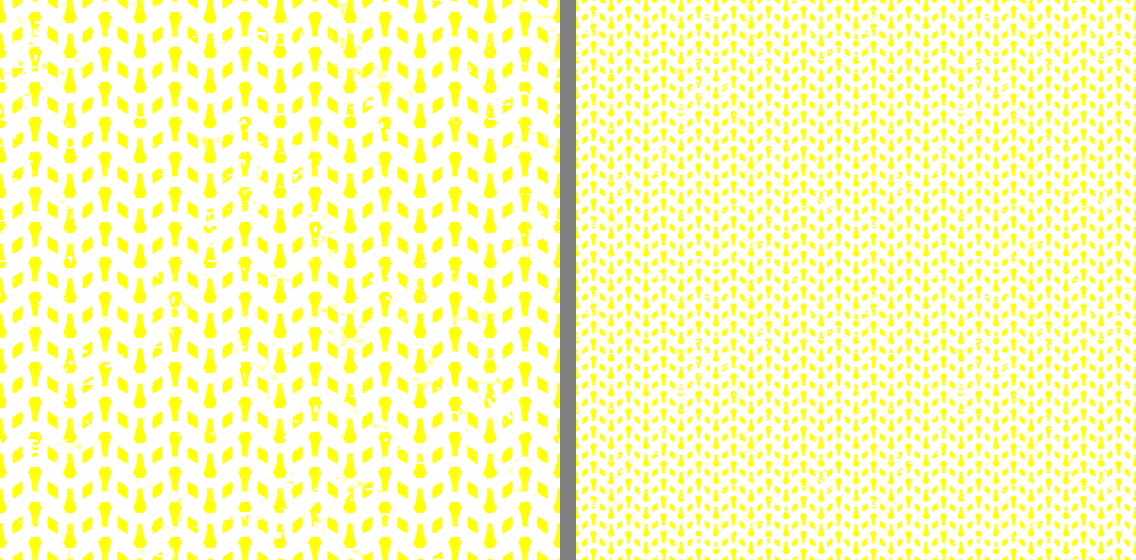
Left: one tile. Right: repeated 2 by 2.
A Shadertoy shader for this pattern:

```glsl
// Yellow keyholes and slanted lozenges on white, like the gaps of a wavy lattice.
// 8 by 16 repeats; keyholes flip direction on alternate columns, lozenges mirror
// between them, and wrapping noise adds ragged edges, chips and pale stains.

const float SIZE = 768.0;            // design units across the canvas
const vec2 CELL = vec2(96.0, 48.0);  // one repeat

float hash(vec2 p) {
    vec3 q = fract(p.xyx * vec3(0.1031, 0.1030, 0.0973));
    q += dot(q, q.yzx + 33.33);
    return fract((q.x + q.y) * q.z);
}

// Value noise that wraps after freq lattice steps
float noise(vec2 uv, vec2 freq, float seed) {
    vec2 p = uv * freq, i = floor(p), f = fract(p);
    f = f * f * (3.0 - 2.0 * f);
    vec2 a = mod(i, freq) + seed, b = mod(i + 1.0, freq) + seed;
    return mix(mix(hash(a), hash(vec2(b.x, a.y)), f.x),
               mix(hash(vec2(a.x, b.y)), hash(b), f.x), f.y);
}

// Faceted head at s = 0, concave stem towards positive s
float keyhole(float x, float s) {
    float halfWidth = s < 0.0 ? 9.3 + 0.53 * s : 2.8 + 6.5 * exp(-s / 11.0);
    return max((abs(x) - halfWidth) * 0.88, max(s - 26.0, -7.5 - s));
}

// Sheared block with slightly bulging sides
float lozenge(vec2 p) {
    return max(abs(p.x) - 7.0 + 0.012 * p.y * p.y, (abs(p.y) - 8.2) * 0.85);
}

void mainImage(out vec4 fragColor, in vec2 fragCoord) {
    vec2 uv = fragCoord / iResolution.xy;
    vec2 p = uv * SIZE;
    float aa = 0.6 * SIZE / iResolution.y;

    // Keyholes: two columns per repeat, pointing opposite ways
    float column = floor(p.x / 48.0 + 0.5);
    float direction = mod(column, 2.0) < 0.5 ? 1.0 : -1.0;
    float along = direction * (p.y - 24.0) + 12.0;
    float s = mod(along, CELL.y) - 12.0;
    float key = keyhole(p.x - 48.0 * column, s);
    vec2 id = mod(vec2(column, floor(along / CELL.y)), 16.0);

    // Lozenges: mirrored about the keyhole columns
    float x = abs(mod(p.x, CELL.x) - 48.0) - 24.0;
    float y = mod(p.y + 0.62 * x + 24.0, CELL.y) - 24.0;
    float d = min(key, lozenge(vec2(x, y)));

    // Ragged outline with a faint halo
    float grain = noise(uv, vec2(256.0), 7.0);
    d += 0.9 * (grain - 0.5);
    float ink = smoothstep(aa, -aa, d);
    float halo = 0.06 * smoothstep(2.0, 1.0, d);

    // Some stems are printed a little thinner
    float thin = hash(id + 41.0) * smoothstep(4.0, 20.0, s);
    ink *= 1.0 - 0.13 * thin * step(key, 1.0);

    // A few keyholes are broken by a ragged band
    float ragged = noise(uv, vec2(128.0), 19.0);
    float band = abs(s - 4.0 - 12.0 * hash(id + 73.0) - 5.0 * (ragged - 0.5));
    float broken = step(hash(id + 11.0), 0.06) * step(key, 2.0);
    ink *= 1.0 - broken * smoothstep(2.2, 1.2, band);

    // Chips in the ink and pale flecks on the ground, in loose clusters
    float chips = smoothstep(0.74, 0.84, noise(uv, vec2(110.0, 150.0), 31.0))
                * smoothstep(0.66, 0.78, noise(uv, vec2(14.0), 53.0));
    float flecks = smoothstep(0.74, 0.88, noise(uv, vec2(90.0, 130.0), 87.0))
                 * smoothstep(0.64, 0.82, noise(uv, vec2(16.0), 99.0));
    ink *= 1.0 - chips;
    ink = max(ink, max(halo, flecks * mix(0.1, 0.65, ragged)));

    fragColor = vec4(mix(vec3(1.0), vec3(1.0, 1.0, 0.03), ink), 1.0);
}
```
